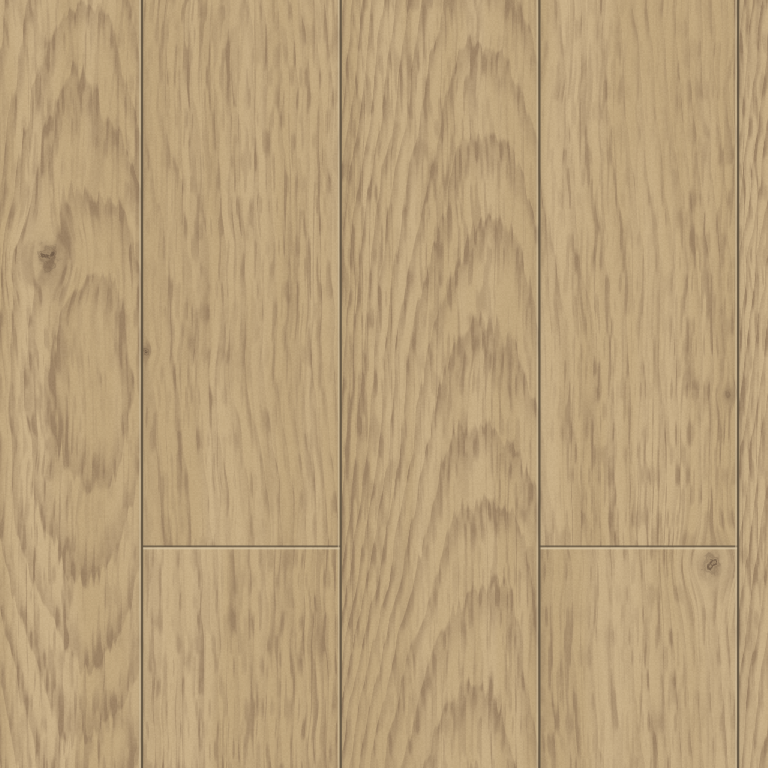
Give the GLSL for this texture, as a Shadertoy shader.

```glsl
// Oak plank floor: upright boards with bevelled seams and staggered butt joints.
// Each board mixes growth rings (contours of a curved field), long grain lines,
// short pores and soft tonal bands; knots bend the grain around themselves.

const float PITCH = 0.2587;   // board width
const float FIRST_SEAM = 0.185;
const float JOINT_Y = 0.288;

float hash(vec2 p) {
    vec3 h = fract(vec3(p.xyx) * 0.1031);
    h += dot(h, h.yzx + 33.33);
    return fract((h.x + h.y) * h.z);
}

float noise(vec2 p) {
    vec2 i = floor(p), f = fract(p);
    f = f * f * (3.0 - 2.0 * f);
    return mix(mix(hash(i), hash(i + vec2(1, 0)), f.x),
               mix(hash(i + vec2(0, 1)), hash(i + vec2(1, 1)), f.x), f.y);
}

float fbm(vec2 p) {
    float sum = 0.0, amp = 0.5;
    for (int i = 0; i < 4; i++) {
        sum += amp * noise(p);
        p = p * 2.03 + 17.0;
        amp *= 0.5;
    }
    return sum;
}

// Soft-edged stripe of half width w around d = 0
float stripe(float d, float w, float blur) {
    return 1.0 - smoothstep(w - blur, w + blur, abs(d));
}

// Growth rings: nested arches on odd boards, near-straight lines on even ones
float growthRings(vec2 q, float board, bool straight, vec2 shift) {
    float u = q.x - FIRST_SEAM - (board + 0.5) * PITCH;
    u += 0.03 * (noise(vec2(q.y * 3.0, 2.0) + shift) - 0.5);
    float y = q.y - (board < 0.0 ? 0.5 : -0.5);
    float field = straight ? 12.0 * (u + 0.24) * (u + 0.24) + 0.3 * q.y
                           : 29.0 * (u - 0.055) * (u - 0.055) + sqrt(y * y + 0.004);
    field += 0.16 * fbm(q * vec2(14, 4) + shift);
    field += 0.026 * (noise(q * vec2(280, 24)) - 0.5);   // ragged ring edges
    float s = fract(field * 8.5);
    return smoothstep(0.35, 0.88, s) * (1.0 - smoothstep(0.9, 1.0, s));
}

void mainImage(out vec4 fragColor, in vec2 fragCoord) {
    vec2 p = fragCoord / iResolution.xy;
    float blur = 0.7 / iResolution.y;

    // Board layout
    float across = (p.x - FIRST_SEAM) / PITCH;
    float board = floor(across);
    bool jointed = mod(board, 2.0) < 0.5;
    float piece = jointed && p.y < JOINT_Y ? 1.0 : 0.0;
    float seed = hash(vec2(board + 5.0, piece * 7.0 + 3.0));
    vec2 shift = vec2(seed * 61.0, seed * 37.0);

    // Knots: x, y, radius
    vec3 knots[4] = vec3[4](vec3(0.062, 0.664, 0.017), vec3(0.928, 0.265, 0.015),
                            vec3(0.948, 0.486, 0.006), vec3(0.190, 0.542, 0.005));
    vec2 q = p;
    float knotShade = 0.0;
    for (int i = 0; i < 4; i++) {
        vec2 d = p - knots[i].xy;
        float r = knots[i].z;
        if (floor((knots[i].x - FIRST_SEAM) / PITCH) != board) continue;
        q.x -= 0.75 * d.x * exp(-dot(d, d) / (7.0 * r * r));
        float dist = length(d * vec2(1.0, 0.85)) / r;
        dist += 1.5 * (fbm(p * 130.0) - 0.45);
        float whorl = 0.6 + 0.4 * sin(dist * 11.0);
        knotShade += 0.9 * whorl * (1.0 - smoothstep(0.0, 1.1, dist))
                   + 0.25 * exp(-dist * dist * 0.45);
    }
    q.x += 0.009 * (noise(q * vec2(8, 7) + shift) - 0.5);
    q.x += 0.003 * (noise(q * vec2(20, 24) + shift) - 0.5);

    // Grain layers
    float rings = growthRings(q, board, jointed, shift);
    float patches = smoothstep(0.2, 0.8, noise(q * vec2(15, 3.0) + shift));
    float pores = smoothstep(0.45, 0.85, noise(q * vec2(290, 36) + shift));
    float ridge = abs(noise(q * vec2(105, 4.5) + shift.yx) - 0.5);
    float lines = 1.0 - smoothstep(0.0, 0.14, ridge);
    float dashes = 0.35 + 0.65 * smoothstep(0.25, 0.7, noise(q * vec2(190, 55) + shift));
    float bands = fbm(q * vec2(24, 1.6) + shift);
    float speck = hash(floor(p * 512.0)) - 0.5;

    // Wood colour
    vec3 col = mix(vec3(0.745, 0.645, 0.485), vec3(0.782, 0.685, 0.53),
                   smoothstep(0.25, 0.7, bands));
    col *= 0.995 + 0.015 * seed;
    float dark = rings * (jointed ? 0.22 : 0.42) * (0.45 + 0.55 * dashes)
               + lines * dashes * (0.14 + 0.26 * patches)
               + pores * (0.13 + 0.2 * patches + 0.2 * rings);
    col = mix(col, vec3(0.575, 0.475, 0.365), min(dark, 0.8));
    col += 0.022 * speck;
    col = mix(col, vec3(0.40, 0.32, 0.25), min(knotShade * 0.7, 0.8));

    // Seams: pale bevel beside a dark gap
    float side = (fract(across + 0.5) - 0.5) * PITCH;
    float end = jointed ? p.y - JOINT_Y : 1.0;
    vec3 bevel = vec3(0.84, 0.77, 0.64), gap = vec3(0.37, 0.32, 0.25);
    col *= 1.0 - 0.08 * exp(-abs(side) * 260.0);
    col = mix(col, bevel, 0.8 * stripe(end + 0.0020, 0.0013, blur));
    col = mix(col, gap, 0.75 * stripe(end - 0.0006, 0.0012, blur));
    col = mix(col, bevel, 0.55 * stripe(side + 0.0028, 0.0011, blur));
    col = mix(col, gap, 0.9 * stripe(side, 0.0014, blur));

    fragColor = vec4(col, 1.0);
}
```
